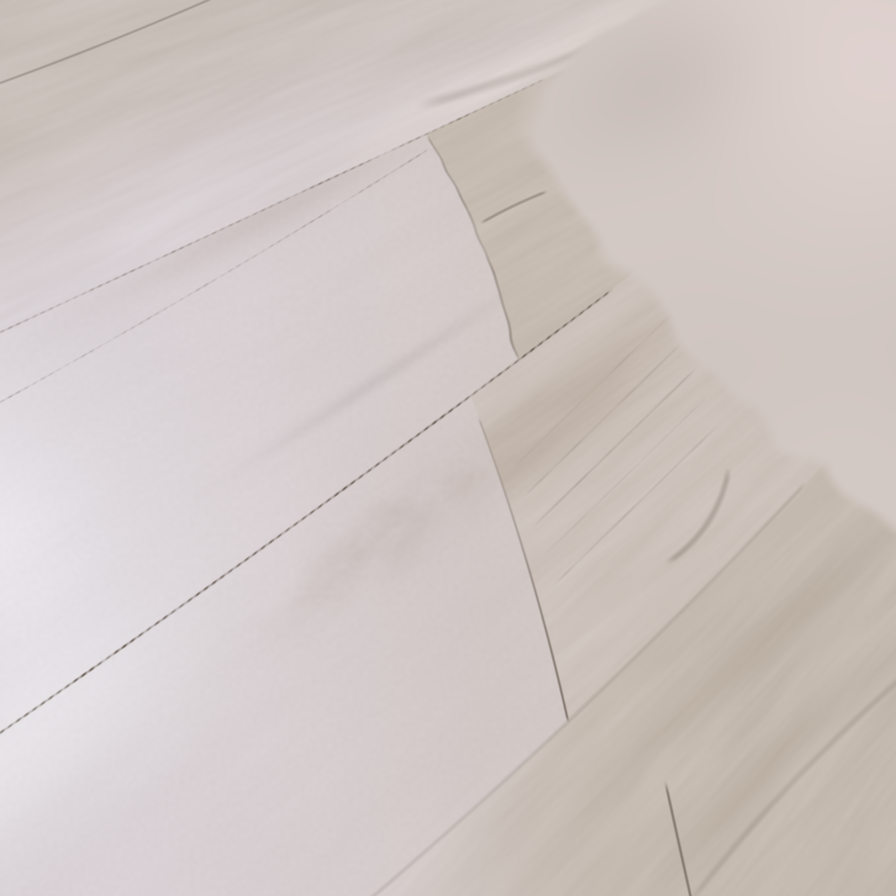
Reproduce this texture procedurally as a three.js fragment shader.

```glsl
// Pale wooden floor planks seen at a slant, with a soft blurred patch at upper right.
// Curved seams split the planks; gradient noise stretched along a fan of directions
// gives the grain, and gaussian spots give the light and the stains.

varying vec2 vUv;

vec2 hash(vec2 cell) {
  vec3 q = fract(cell.xyx * vec3(.1031, .1030, .0973));
  q += dot(q, q.yzx + 33.33);
  return fract((q.xx + q.yz) * q.zy) * 2. - 1.;
}

// Gradient noise
float noise(vec2 p) {
  vec2 i = floor(p), f = fract(p), e = vec2(0, 1);
  vec2 u = f * f * (3. - 2. * f);
  return mix(
    mix(dot(hash(i), f), dot(hash(i + e.yx), f - e.yx), u.x),
    mix(dot(hash(i + e), f - e), dot(hash(i + 1.), f - 1.), u.x), u.y);
}

float fbm(vec2 p) {
  float sum = 0., amp = .6;
  for (int i = 0; i < 4; i++) {
    sum += amp * noise(p);
    p = p * 2.03 + 17.1;
    amp *= .5;
  }
  return sum;
}

// Gaussian spot, turned by an angle
float spot(vec2 centre, vec2 radius, float angle) {
  vec2 d = vUv - centre;
  float c = cos(angle), s = sin(angle);
  d = vec2(c * d.x + s * d.y, c * d.y - s * d.x) / radius;
  return exp(-dot(d, d));
}

// Bowed stroke from a to b, fading at both ends
float stroke(vec2 a, vec2 b, float width, float bow) {
  vec2 ab = b - a;
  float t = clamp(dot(vUv - a, ab) / dot(ab, ab), 0., 1.);
  float arch = 4. * t * (1. - t);
  vec2 mid = a + ab * t + vec2(-ab.y, ab.x) * bow * arch;
  return smoothstep(width, 0., length(vUv - mid)) * smoothstep(0., .4, arch);
}

// Thin line at d = 0, kept where x lies between lo and hi
float seam(float d, float width, float x, float lo, float hi) {
  return smoothstep(width, 0., abs(d)) * smoothstep(lo, lo + .008, x) * smoothstep(hi, hi - .008, x);
}

float side(float d) { return smoothstep(-.002, .002, d); }

void main() {
  vec2 p = vUv, fan = vec2(2.2, 1.7) - p;
  vec2 along = vec2(length(fan), atan(fan.y, fan.x));

  // Signed heights over the long seams, offsets from the end joints
  float upper = (p.y - .629 - .465 * p.x) * .9;
  float inner = (p.y - .551 - .55 * p.x - .085 * p.x * p.x) * .86;
  float middle = (p.y - .182 - .69 * p.x - .05 * p.x * p.x) * .81;
  float cx = p.x - .417, ay = p.y - .599, by = p.y - .195;
  float lower = (p.y - .85 * cx - .22 * cx * cx) * .72;
  float jointA = p.x - .577 + .2 * ay + .8 * ay * ay + .006 * noise(p.yy * 28.);
  float jointB = p.x - .634 + .22 * by + .22 * by * by;
  float top = side(upper), bottom = side(-lower);
  float upperRow = (1. - top) * side(middle), lowerRow = (1. - bottom) * side(-middle);
  float endA = upperRow * side(jointA), endB = lowerRow * side(jointB);

  // Plank tones
  vec3 col = mix(vec3(.85, .82, .835), vec3(.815, .775, .76), smoothstep(.1, .75, p.x));
  col = mix(col, vec3(.785, .75, .725), top * smoothstep(0., .22, upper));
  col = mix(col, vec3(.765, .725, .68), endA * .85);
  col = mix(col, vec3(.795, .755, .72), endB * .7);
  col = mix(col, vec3(.77, .73, .69), bottom * smoothstep(.35, .75, p.x));

  // Grain, fine weave and stains
  float woody = .25 + .75 * max(max(top, bottom), max(endA, endB));
  float grain = fbm(along * vec2(4, 70)) * .05 + noise(along * vec2(14, 330)) * .015;
  col += grain * woody * vec3(.9, 1, 1.15);
  col += noise(p * 170.) * .014 * (1. - .7 * woody) + noise(p * 5. + 8.) * .015;
  float stain = spot(vec2(.64, .545), vec2(.16, .035), .72) * endB;
  stain += spot(vec2(.43, .4), vec2(.17, .035), .68) * lowerRow * (.55 + 1.3 * fbm(along * vec2(18, 60)));
  stain += spot(vec2(.3, .76), vec2(.19, .02), .48) * upperRow * .8;
  stain += spot(vec2(.84, .27), vec2(.22, .03), .76) * bottom * .5;
  stain += spot(vec2(.84, .13), vec2(.2, .018), .8) * bottom * .5;
  col -= stain * vec3(.055, .065, .08);
  col -= spot(vec2(.42, .575), vec2(.15, .008), .58) * .04;

  // Daylight on the left edge and on the strip along the top
  col += spot(vec2(-.03, .4), vec2(.2, .17), 0.) * vec3(.065, .08, .085);
  col += spot(vec2(-.01, .14), vec2(.24, .08), .6) * vec3(.05, .065, .065);
  col += spot(vec2(.57, .915), vec2(.2, .018), .46) * .055;

  // Seams and joints, worn thin in places
  float worn = .65 + .9 * noise(p * 38.), beads = .7 + .3 * sin(p.x * 690.);
  float line = seam(upper, .0021, p.x, -.1, .61) * .5 * worn * beads;
  line += seam(inner, .002, p.x, -.1, .48) * .3 * worn * beads;
  line += seam(middle, .0023, p.x, -.1, .685) * (.3 + .6 * worn) * beads;
  line += seam(lower, .004, p.x, .4, .9) * .14;
  line += seam(jointA, .003, p.y, .597, .85) * .3 * (.4 + worn);
  line += seam(jointB, .0026, p.y, .193, .535) * mix(.65, .22, smoothstep(.2, .5, p.y));
  line += stroke(vec2(.742, .13), vec2(.775, -.02), .0028, 0.) * .6;
  line += stroke(vec2(-.04, .893), vec2(.26, 1.012), .0025, -.01) * .35;

  // Scratches and creases
  line += stroke(vec2(.76, -.02), vec2(1.05, .28), .006, .03) * .16;
  line += stroke(vec2(.46, .88), vec2(.78, 1.005), .009, -.03) * .18;
  line += stroke(vec2(.535, .75), vec2(.612, .787), .003, .02) * .4;
  line += stroke(vec2(.742, .37), vec2(.814, .48), .006, -.11) * .26;
  for (float k = 0.; k < 5.; k++) {
    vec2 start = vec2(.57 + .011 * k, .475 - .033 * k);
    line += stroke(start, start + vec2(.19, .185), .0024, 0.) * (.1 + .06 * mod(k, 3.)) * worn;
  }
  col = mix(col, vec3(.37, .32, .28), clamp(line, 0., .8));

  // Blurred patch with a lobed edge
  float drop = max(.85 - p.y, 0.), rise = max(p.y - .86, 0.);
  float edge = p.x - .58 - .6 * drop - .75 * drop * drop - 8. * rise * rise + .04 * noise(p * 17.);
  vec3 haze = vec3(.825, .785, .765) + .03 * noise(p * 4. + 3.);
  haze += spot(vec2(1.02, .97), vec2(.22, .2), 0.) * vec3(.04, .03, .04);
  haze -= spot(vec2(.74, .91), vec2(.12, .07), .5) * .03;
  gl_FragColor = vec4(mix(col, haze, smoothstep(-.008, .022, edge)), 1.);
}
```
